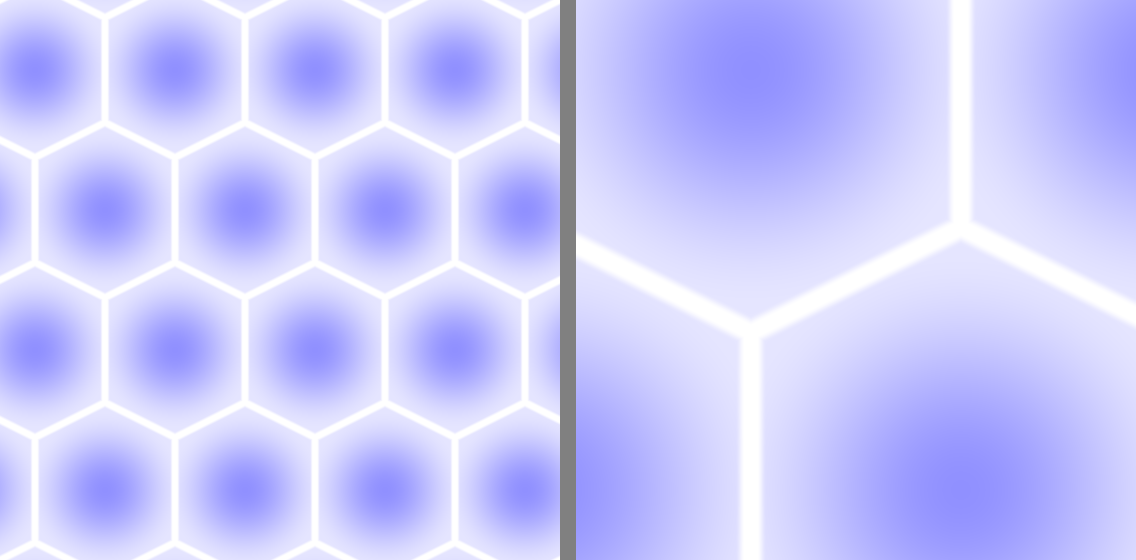
Left: the whole. Right: its middle third, enlarged.
Write a three.js fragment shader that draws this pattern.

```glsl
// Honeycomb of pointed-top cells, each shaded from a blue core to a pale rim.
// Two staggered rectangular lattices give the nearest cell centre; soft white
// lines follow the distance to the cell's border.
#define REPEATS 4.0 // cells across and rows up; even, so the stagger wraps
#define FIRST_CENTRE vec2(0.75, 0.5)
#define STAGGER vec2(0.5, 1.0)
#define GLOW_RADIUS 0.58
#define LINE_CORE 0.014
#define LINE_FADE 0.037
#define CORE_COLOUR vec3(0.565, 0.565, 1.0)
#define RIM_COLOUR vec3(0.9, 0.9, 1.0)
#define LINE_COLOUR vec3(1.0)

varying vec2 vUv;

// Offset from the nearest point of a lattice that repeats every 1 by 2 units.
vec2 latticeOffset(vec2 p) {
  vec2 period = 2.0 * STAGGER;
  return mod(p + STAGGER, period) - STAGGER;
}

// Offset from the nearest cell centre of the two staggered lattices.
vec2 cellOffset(vec2 p) {
  vec2 a = latticeOffset(p - FIRST_CENTRE);
  vec2 b = latticeOffset(p - FIRST_CENTRE - STAGGER);
  return dot(a, a) < dot(b, b) ? a : b;
}

// Distance from inside a cell to its closest upright or slanted side.
float borderDistance(vec2 offset) {
  vec2 q = abs(offset);
  float upright = 0.5 - q.x;
  float slanted = 0.5 * length(STAGGER) - dot(q, normalize(STAGGER));
  return min(upright, slanted);
}

void main() {
  vec2 offset = cellOffset(vUv * REPEATS);

  // Radial fill
  float rim = smoothstep(0.0, GLOW_RADIUS, length(offset));
  vec3 colour = mix(CORE_COLOUR, RIM_COLOUR, rim);

  // Soft border lines
  float line = 1.0 - smoothstep(LINE_CORE, LINE_FADE, borderDistance(offset));
  colour = mix(colour, LINE_COLOUR, line);

  gl_FragColor = vec4(colour, 1.0);
}
```
